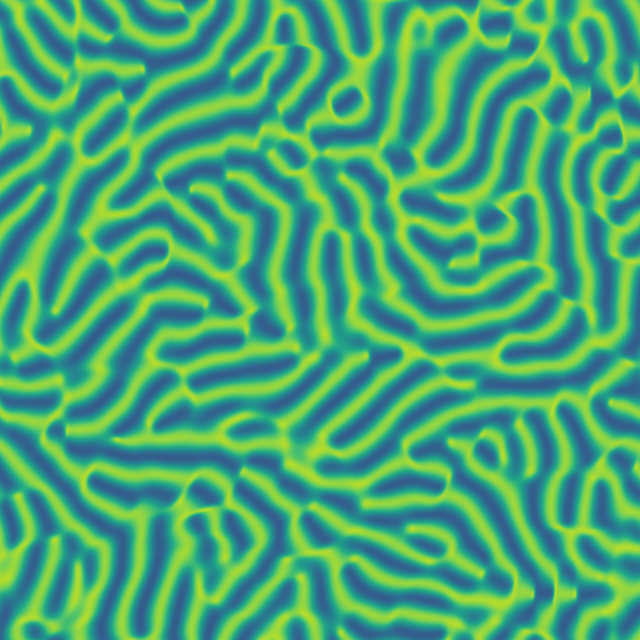
Reproduce this pattern procedurally as a Shadertoy shader.

```glsl
const float TAU = 6.2831853;
const float STRIPES = 18.3;   // stripe periods per canvas
const float CELLS = 16.0;     // wave packets per canvas side
const float BENDS = 2.5;      // orientation changes per canvas
const float TURN = 4.5;       // strength of the turning, in radians

vec2 hash2(vec2 p) {
    vec3 q = fract(vec3(p.xyx) * vec3(0.1031, 0.1030, 0.0973));
    q += dot(q, q.yzx + 33.33);
    return fract((q.xx + q.yz) * q.zy);
}

vec2 unitVector(float angle) {
    return vec2(cos(angle), sin(angle));
}

float cornerSlope(vec2 corner, vec2 offset) {
    return dot(unitVector(TAU * hash2(corner + 71.0).x), offset);
}

float gradientNoise(vec2 p) {
    vec2 i = floor(p), f = p - i;
    vec2 u = f * f * f * (f * (f * 6.0 - 15.0) + 10.0);
    vec2 e = vec2(1.0, 0.0);
    float low = mix(cornerSlope(i, f), cornerSlope(i + e, f - e), u.x);
    float high = mix(cornerSlope(i + e.yx, f - e.yx), cornerSlope(i + e.xx, f - e.xx), u.x);
    return mix(low, high, u.y);
}

// Direction across the stripes, varying smoothly over the canvas
vec2 stripeNormal(vec2 uv, float bends, float turn) {
    return unitVector(0.25 * TAU + turn * gradientNoise(uv * bends + 5.3));
}

// Complex sum of oriented wave packets, scaled to unit mean power
vec2 wavePackets(vec2 uv, float cells, float stripes) {
    vec2 p = uv * cells, home = floor(p);
    vec2 sum = vec2(0.0);
    float power = 0.0;
    for (int y = -2; y <= 2; y++) {
        for (int x = -2; x <= 2; x++) {
            vec2 cell = home + vec2(x, y);
            vec2 center = cell + hash2(cell + 17.0);
            vec2 d = p - center;
            float window = max(0.0, 1.0 - 0.25 * dot(d, d));
            if (window > 0.0) {
                float weight = window * window * window;
                vec2 normal = stripeNormal(center / cells, BENDS, TURN);
                float phase = stripes / cells * dot(normal, d) + hash2(cell + 139.0).y;
                sum += weight * unitVector(TAU * phase);
                power += weight * weight;
            }
        }
    }
    return sum / sqrt(power + 1e-5);
}

// Even-contrast stripes; dark lines end in round caps where waves cancel
float labyrinth(vec2 wave) {
    float power = dot(wave, wave);
    float gap = 0.7 * exp(-5.0 * power);
    return wave.x * inversesqrt(power + 0.12) + gap;
}

// Violet-blue through teal and green to yellow, for t from 0.2 to 0.9
vec3 palette(float t) {
    vec3 stops[8] = vec3[8](
        vec3(0.25, 0.27, 0.53), vec3(0.20, 0.37, 0.55),
        vec3(0.16, 0.47, 0.56), vec3(0.13, 0.57, 0.55),
        vec3(0.13, 0.66, 0.52), vec3(0.27, 0.75, 0.44),
        vec3(0.48, 0.82, 0.32), vec3(0.74, 0.87, 0.15));
    float s = clamp((t - 0.2) * 10.0, 0.0, 6.999);
    int i = int(s);
    return mix(stops[i], stops[i + 1], fract(s));
}

void mainImage(out vec4 fragColor, in vec2 fragCoord) {
    vec2 uv = fragCoord / min(iResolution.x, iResolution.y);
    float height = labyrinth(wavePackets(uv, CELLS, STRIPES));
    float tone = clamp(0.57 + 0.285 * height, 0.25, 0.89);
    fragColor = vec4(palette(tone), 1.0);
}
```
